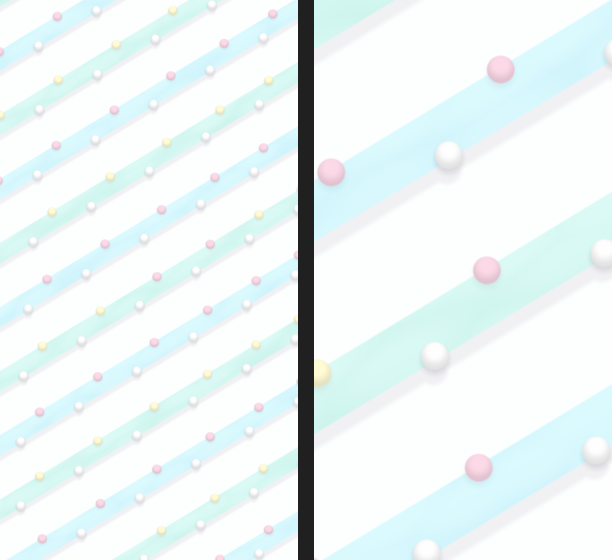
Left, the full canvas; right, a detail of the centre.
A Shadertoy shader for this pattern:

```glsl
vec2 hash2(vec2 p) {
    return fract(sin(vec2(dot(p, vec2(127.1, 311.7)), dot(p, vec2(269.5, 183.3)))) * 43758.5);
}

// Distance to the nearest scattered cell point
float cellular(vec2 p) {
    vec2 cell = floor(p);
    float nearest = 2.0;
    for (int j = -1; j <= 1; j++)
        for (int i = -1; i <= 1; i++) {
            vec2 c = cell + vec2(i, j);
            nearest = min(nearest, length(c + hash2(c) - p));
        }
    return nearest;
}

float cover(float d, float soft) {
    return 1.0 - smoothstep(-soft, soft, d);
}

// Soft ball with a cast shadow, lit from the upper left
vec3 drawBead(vec3 col, vec2 q, vec3 tint, float depth, float aa) {
    const float radius = 0.084;
    vec2 down = vec2(-0.519, 0.855);
    float shade = cover(length(q - down * 0.026) - radius, 0.025 + aa);
    col = mix(col, col * vec3(0.89, 0.89, 0.91), shade * depth);
    float rim = smoothstep(0.4, 1.25, length(q + down * 0.03) / radius);
    vec3 ball = mix(tint + 0.015, tint * 0.91, rim);
    return mix(col, ball, cover(length(q) - radius, aa));
}

void mainImage(out vec4 fragColor, in vec2 fragCoord) {
    // One unit is the pitch between stripes; y runs downwards
    float scale = 10.21 / iResolution.y;
    vec2 p = vec2(fragCoord.x, iResolution.y - fragCoord.y) * scale;
    float aa = max(scale, 0.008);
    float along = dot(p, vec2(0.855, -0.519));
    float across = dot(p, vec2(0.519, 0.855)) - 0.946;
    float row = floor(across + 0.5);
    across -= row;
    bool mint = mod(row, 2.0) > 0.5;

    // Each row slides its beads a little
    float slide = 0.89 + 0.173 * cos(0.55 * (row - 0.8));
    vec2 local = vec2(along, across);

    // Shadow under the ribbon, bulging below the white beads
    float shadow = abs(across - 0.08) - 0.165;
    for (int i = -1; i <= 5; i++) {
        float n = float(i);
        float x = slide + 1.064 * n - 0.0048 * n * n * n;
        float start = (x - (row + 0.8) * 0.519) / 0.855;
        shadow = min(shadow, length(local - vec2(start + 0.61, 0.2)) - 0.092);
    }
    vec3 col = vec3(0.992, 1.0, 1.0);
    col = mix(col, vec3(0.945, 0.945, 0.953), cover(shadow, 0.015 + aa));

    // Ribbon with faint watery patches
    float patches = cellular(vec2(along * 1.3, across * 4.0 + row * 7.0));
    float wash = smoothstep(0.2, 0.8, patches) * 0.6 + smoothstep(-0.1, 0.15, across) * 0.3;
    vec3 ribbon = mint ? mix(vec3(0.86, 0.98, 0.96), vec3(0.805, 0.955, 0.93), wash)
                       : mix(vec3(0.86, 0.98, 0.995), vec3(0.81, 0.955, 0.985), wash);
    col = mix(col, ribbon, cover(abs(across) - 0.16, aa));

    // Coloured beads on the upper edge, white beads on the lower
    for (int i = -1; i <= 5; i++) {
        float n = float(i);
        float x = slide + 1.064 * n - 0.0048 * n * n * n;
        float start = (x - (row + 0.8) * 0.519) / 0.855;
        bool pinkPair = row == 5.0 && (i == 2 || i == 3);
        vec3 tint = mint && !pinkPair ? vec3(0.99, 0.97, 0.82) : vec3(0.975, 0.835, 0.89);
        col = drawBead(col, local - vec2(start, -0.146), tint, 0.45, aa);
        col = drawBead(col, local - vec2(start + 0.665, 0.135), vec3(0.98), 1.0, aa);
    }
    fragColor = vec4(clamp(col, 0.0, 1.0), 1.0);
}
```
